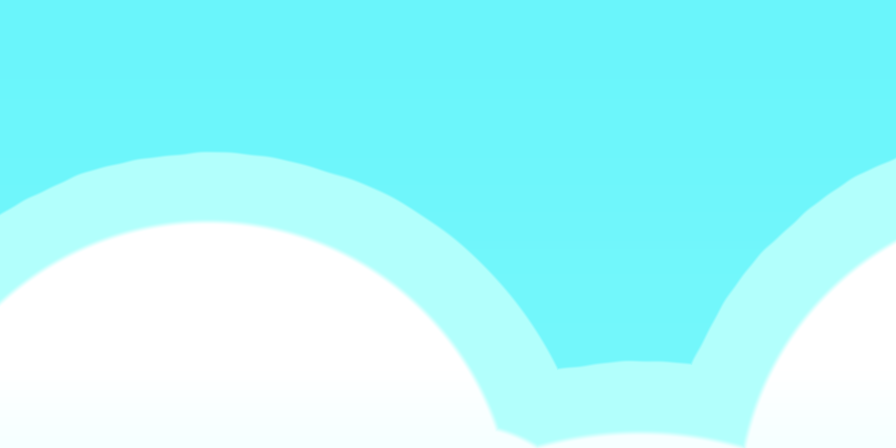
This background is drawn by a Shadertoy shader. Its source:

```glsl
const vec3 SKY_TOP = vec3(0.415, 0.962, 0.984);
const vec3 SKY_LOW = vec3(0.450, 0.968, 0.986);
const vec3 HALO = vec3(0.700, 1.000, 0.988);
const vec3 CLOUD = vec3(1.0);
const vec3 CLOUD_BASE = vec3(0.965, 1.000, 1.000);

float circle(vec2 p, vec2 center, float radius) {
    return length(p - center) - radius;
}

// Layered sines give the halo a slightly hand-cut rim
float wobble(vec2 p, float amplitude) {
    float wave = 0.0;
    float weight = 0.5;
    float frequency = 19.0;
    for (int i = 0; i < 3; i++) {
        wave += weight * sin(frequency * (p.x + 0.6 * p.y) + float(i) * 1.7);
        weight *= 0.55;
        frequency *= 2.1;
    }
    return amplitude * wave;
}

// Pale outer band around the cloud bank
float haloDistance(vec2 p) {
    float left = circle(p, vec2(0.469, -0.206), 0.865);
    float right = circle(p, vec2(2.343, -0.145), 0.865);
    float middle = circle(p, vec2(1.427, -0.802), 0.995);
    return min(min(left, right), middle);
}

// White puffs, with a small one tucked behind the left
float cloudDistance(vec2 p) {
    float left = circle(p, vec2(0.464, -0.177), 0.682);
    float right = circle(p, vec2(2.330, -0.136), 0.682);
    float middle = circle(p, vec2(1.427, -0.802), 0.836);
    float small = circle(p, vec2(1.029, -0.266), 0.318);
    return min(min(left, right), min(middle, small));
}

float coverage(float d, float softness) {
    return 1.0 - smoothstep(-softness, softness, d);
}

void mainImage(out vec4 fragColor, in vec2 fragCoord) {
    vec2 p = fragCoord / iResolution.y;
    float pixel = 1.0 / iResolution.y;

    // Sky
    vec3 color = mix(SKY_LOW, SKY_TOP, smoothstep(0.2, 1.0, p.y));

    // Halo
    float halo = haloDistance(p) + wobble(p, 0.003);
    color = mix(color, HALO, coverage(halo, max(0.004, pixel)));

    // Clouds, faintly tinted toward the ground
    vec3 white = mix(CLOUD_BASE, CLOUD, smoothstep(0.0, 0.2, p.y));
    float cloud = cloudDistance(p);
    color = mix(color, white, coverage(cloud, max(0.008, pixel)));

    fragColor = vec4(color, 1.0);
}
```
